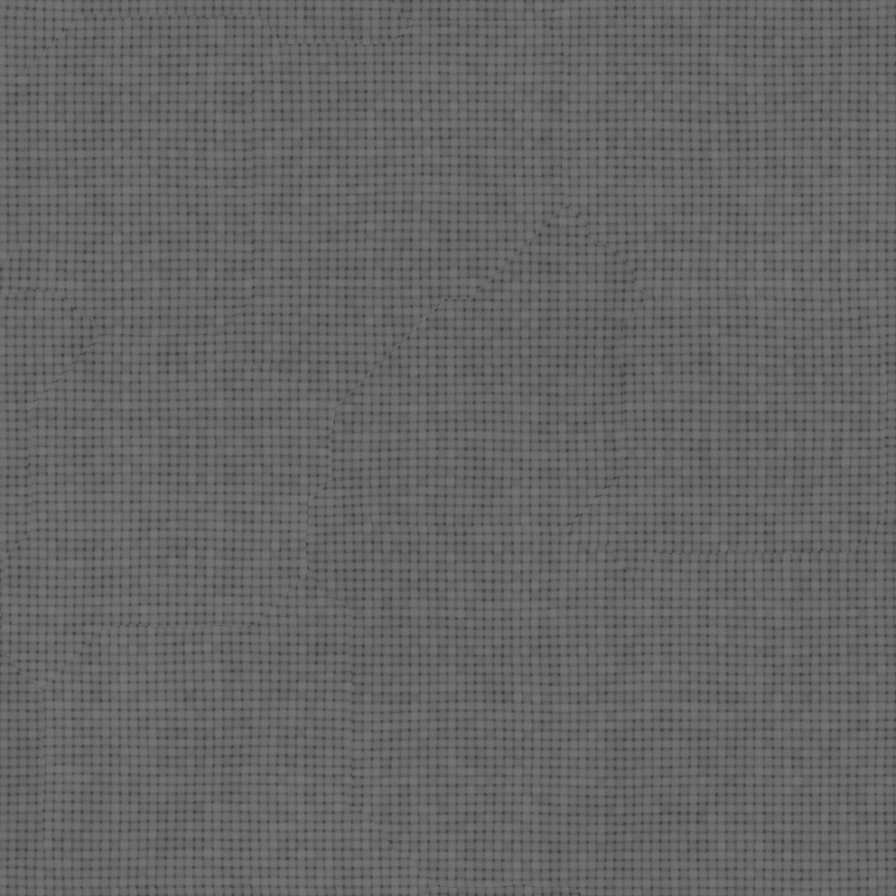
A Shadertoy shader for this texture:

```glsl
// Grey plain-weave canvas cloth with uneven threads and faint blocky patches.

const float THREADS = 96.0;                    // threads across and down
const vec2 HALF_WIDTH = vec2(0.37, 0.34);      // warp, weft, in thread pitches
const float EDGE_SOFTNESS = 0.17;
const float WIDTH_VARIATION = 0.07;
const float THREAD_VARIATION = 0.022;
const float PATCHES = 3.0;
const float PATCH_SHIFT = 0.5;                 // thread offset between patches
const float PATCH_TONE = 0.014;
const vec3 HOLE_COLOR = vec3(0.262);
const vec3 UNDER_COLOR = vec3(0.355);
const vec3 THREAD_COLOR = vec3(0.388);
const vec3 CROWN_COLOR = vec3(0.436);
const float PI = 3.14159265;

float hash(vec2 p) {
    vec3 q = fract(vec3(p.xyx) * 0.1031);
    q += dot(q, q.yzx + 33.33);
    return fract((q.x + q.y) * q.z);
}

vec2 hash2(vec2 p) {
    return vec2(hash(p + 7.3), hash(p + 41.7));
}

// Layered sines, roughly -1 to 1
float waves(vec2 p) {
    return (sin(p.x + 1.7 * sin(p.y * 0.8)) + sin(p.y * 1.3 + 1.4 * sin(p.x * 0.7))
          + 0.7 * sin(p.x * 2.1 - p.y * 1.9 + 2.0)) / 2.7;
}

// Cellular noise with square distance: the id of the nearest patch
vec2 patchId(vec2 p) {
    vec2 base = floor(p), nearest = base;
    float best = 9.0;
    for (int y = -1; y <= 1; y++)
    for (int x = -1; x <= 1; x++) {
        vec2 id = base + vec2(x, y);
        vec2 d = abs(id + 0.2 + 0.6 * hash2(id) - p);
        float reach = max(d.x, d.y);
        if (reach < best) { best = reach; nearest = id; }
    }
    return nearest;
}

void mainImage(out vec4 fragColor, in vec2 fragCoord) {
    vec2 uv = fragCoord / iResolution.xy;
    vec2 patchCell = patchId(uv * PATCHES + 0.012 * waves(uv * 60.0));

    // Thread grid, gently bent and shifted per patch
    vec2 bend = 0.14 * vec2(waves(uv * 17.0), waves(uv.yx * 19.0 + 4.0));
    vec2 p = uv * THREADS + bend + PATCH_SHIFT * (hash2(patchCell) - 0.5);
    vec2 cell = floor(p);
    vec2 f = p - cell - 0.5;

    // Per-thread tone and swelling along the length
    vec2 tone = vec2(hash(vec2(cell.x, 3.0)), hash(vec2(11.0, cell.y))) - 0.5;
    vec2 swell = vec2(sin(p.y * 0.61 + 40.0 * tone.x) + sin(p.y * 1.43 + 70.0 * tone.x),
                      sin(p.x * 0.57 + 40.0 * tone.y) + sin(p.x * 1.31 + 70.0 * tone.y)) * 0.5;
    vec2 halfWidth = HALF_WIDTH + WIDTH_VARIATION * (0.6 * swell + 0.6 * tone);

    // Coverage of warp (x) and weft (y)
    float soft = max(EDGE_SOFTNESS, 0.75 * THREADS / iResolution.y);
    vec2 cover = 1.0 - smoothstep(halfWidth - soft, halfWidth + soft, abs(f));
    vec2 crown = cos(PI * f.yx);
    vec2 shade = THREAD_VARIATION * (tone + 0.5 * swell);

    // Alternate which thread passes on top
    bool warpOver = mod(cell.x + cell.y, 2.0) < 0.5;
    vec2 top = warpOver ? vec2(1.0, 0.0) : vec2(0.0, 1.0);
    vec2 low = 1.0 - top;

    vec3 holeColor = HOLE_COLOR + 0.07 * (hash(floor(p + 0.5)) - 0.5);
    vec3 underColor = mix(THREAD_COLOR, UNDER_COLOR, dot(crown, low)) + dot(shade, low);
    vec3 overColor = mix(THREAD_COLOR, CROWN_COLOR, dot(crown, top)) + dot(shade, top);
    vec3 color = mix(holeColor, underColor, dot(cover, low));
    color = mix(color, overColor, dot(cover, top));

    // Worn patches, broad drift and small fibre mottling
    color += PATCH_TONE * (hash(patchCell + 5.0) - 0.5);
    color += 0.007 * waves(uv * 11.0 + 2.0) + 0.006 * waves(uv * 143.0);
    fragColor = vec4(clamp(color, 0.0, 1.0), 1.0);
}
```
